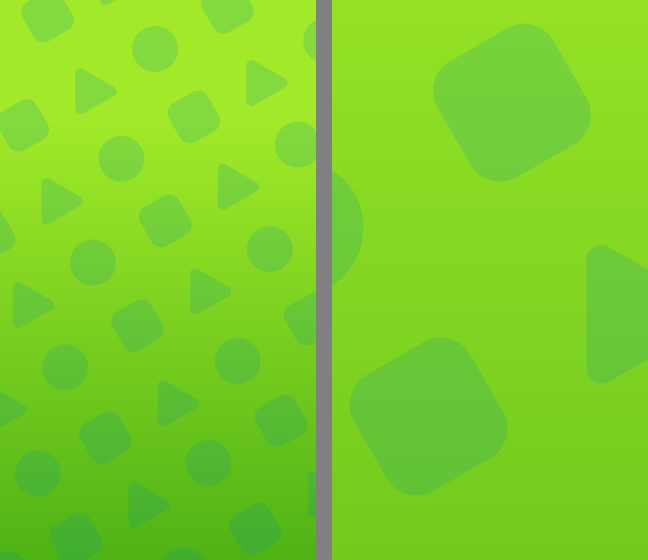
Left, the full canvas; right, a detail of the centre.
Reproduce this pattern procedurally as a Shadertoy shader.

```glsl
// Pale translucent squares, circles and triangles on a lime-to-green gradient.
// The three shapes form a trio that repeats along slanted strips; strips step
// down the canvas with a slight drift, and the shapes are distance functions.

const float UNITS_ACROSS = 432.0;               // design units per canvas width
const vec2  FIRST_TRIO   = vec2(348.0, -132.0); // y runs downward
const vec2  STRIP_STEP   = vec2(-40.0, 145.0);
const vec2  TRIO_STEP    = vec2(-280.0, 161.5);
const vec2  CIRCLE_AT    = vec2(-99.0, 57.0);   // relative to the square
const vec2  TRIANGLE_AT  = vec2(-187.0, 115.0);
const vec2  LOW_NUDGE    = vec2(6.5, -8.0);     // stray circles, lower left

const int STRIPS = 8;
const vec2 DRIFT[STRIPS] = vec2[STRIPS](
    vec2(-3.0, -7.5), vec2(3.0, -3.0), vec2(-3.0, 2.0), vec2(-2.0, -1.0),
    vec2(0.0, -3.0), vec2(-4.0, 5.0), vec2(-4.0, -1.0), vec2(1.0, 1.5));

const float CIRCLE_RADIUS   = 31.3;
const float SQUARE_HALF     = 30.5;
const float SQUARE_ROUND    = 15.5;
const float SQUARE_TILT     = radians(30.0);
const float TRIANGLE_HALF   = 24.5;
const float TRIANGLE_ROUND  = 7.0;

const vec3  TOP_COLOR     = vec3(0.63, 0.915, 0.16);
const vec3  BOTTOM_COLOR  = vec3(0.31, 0.70, 0.085);
const vec3  SHAPE_COLOR   = vec3(0.0, 0.58, 0.60);
const float SHAPE_OPACITY = 0.185;
const float FADE_START    = 0.22;               // fraction of height from the top

float roundedSquare(vec2 p) {
    float c = cos(SQUARE_TILT), s = sin(SQUARE_TILT);
    vec2 q = abs(mat2(c, s, -s, c) * p) - (SQUARE_HALF - SQUARE_ROUND);
    return length(max(q, 0.0)) + min(max(q.x, q.y), 0.0) - SQUARE_ROUND;
}

// Equilateral, pointing right, centred on its centroid
float roundedTriangle(vec2 p) {
    const float k = sqrt(3.0);
    vec2 q = vec2(abs(p.y) - TRIANGLE_HALF, p.x + TRIANGLE_HALF / k);
    if (q.x + k * q.y > 0.0) q = vec2(q.x - k * q.y, -k * q.x - q.y) * 0.5;
    q.x -= clamp(q.x, -2.0 * TRIANGLE_HALF, 0.0);
    return -length(q) * sign(q.y) - TRIANGLE_ROUND;
}

float shapesDistance(vec2 p) {
    float d = 1e3;
    for (int strip = 0; strip < STRIPS; strip++) {
        vec2 origin = FIRST_TRIO + float(strip) * STRIP_STEP + DRIFT[strip];
        for (int trio = -2; trio <= 1; trio++) {
            vec2 q = p - origin - float(trio) * TRIO_STEP;
            vec2 nudge = strip >= 5 && trio == 0 ? LOW_NUDGE : vec2(0.0);
            d = min(d, roundedSquare(q));
            d = min(d, length(q - CIRCLE_AT - nudge) - CIRCLE_RADIUS);
            d = min(d, roundedTriangle(q - TRIANGLE_AT));
        }
    }
    return d;
}

void mainImage(out vec4 fragColor, in vec2 fragCoord) {
    float pixel = UNITS_ACROSS / iResolution.x;
    vec2 p = vec2(fragCoord.x, iResolution.y - fragCoord.y) * pixel;

    // Background: flat at the top, then a steady fade
    float depth = 1.0 - fragCoord.y / iResolution.y;
    float fade = clamp((depth - FADE_START) / (1.0 - FADE_START), 0.0, 1.0);
    vec3 color = mix(TOP_COLOR, BOTTOM_COLOR, fade);

    // Translucent shapes with one-pixel soft edges
    float cover = clamp(0.5 - shapesDistance(p) / pixel, 0.0, 1.0);
    color = mix(color, SHAPE_COLOR, cover * SHAPE_OPACITY);

    fragColor = vec4(color, 1.0);
}
```
